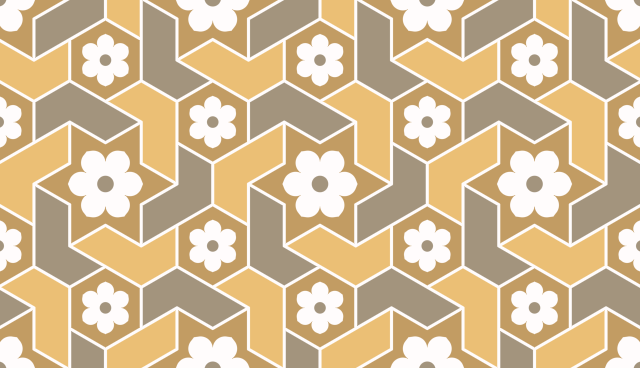
This pattern is drawn by a WebGL 2 fragment shader. Its source:

```glsl
#version 300 es
precision highp float;
// Interlaced star pattern: six-pointed stars on a triangular lattice, each
// ringed by six bent bands in two colours, with hexagons between the rings.
// One band polygon is turned six times per cell; flowers are folded petals.

uniform vec2 u_resolution;
out vec4 outColor;

const float STAR_SPACING = 0.3352;   // between star centres, in canvas widths
const float LINE_HALF    = 0.037;    // the rest are in hexagon sides
const float STAR_FLOWER  = 0.91;
const float HEX_FLOWER   = 0.635;
const float HEART_RATIO  = 0.22;     // flower centre relative to its radius
const float PETAL_CENTRE = 0.65;     // relative to the flower radius
const float PETAL_RADIUS = 0.325;
const float NOTCH_X      = 0.527;    // flower body fills up to here

const vec3 TAUPE = vec3(0.64, 0.58, 0.49);
const vec3 TAN   = vec3(0.76, 0.61, 0.39);
const vec3 GOLD  = vec3(0.92, 0.75, 0.46);
const vec3 WHITE = vec3(1.00, 0.99, 0.99);

const float ROOT3 = 1.7320508;
const float A = 0.5 * ROOT3;         // apothem of the unit hexagon

// Bent band around the star tip at 120 degrees
const vec2 BAND[6] = vec2[6](
    vec2(-2.0 * A, 1.0), vec2(-2.0 * A, 2.0), vec2(-A, 2.5),
    vec2(A, 1.5), vec2(0.0, 1.0), vec2(-A, 1.5));

// Signed distance to the band polygon
float bandDistance(vec2 p) {
    float d = 1e9;
    float side = 1.0;
    for (int i = 0; i < 6; i++) {
        vec2 v = BAND[i];
        vec2 w = BAND[(i + 5) % 6];
        vec2 e = w - v;
        vec2 t = p - v;
        vec2 b = t - e * clamp(dot(t, e) / dot(e, e), 0.0, 1.0);
        d = min(d, dot(b, b));
        bvec3 c = bvec3(p.y >= v.y, p.y < w.y, e.x * t.y > e.y * t.x);
        if (all(c) || all(not(c))) side = -side;
    }
    return side * sqrt(d);
}

// Six pointed petals of unit length, one along the x axis
float flowerDistance(vec2 p) {
    const vec2 mirror = vec2(-0.5, A);
    p = abs(p);
    p -= 2.0 * max(dot(p, mirror), 0.0) * mirror;
    p.y = abs(p.y);
    // Round petal, closed by a tangent running to the tip
    float c = PETAL_RADIUS / (1.0 - PETAL_CENTRE);
    vec2 n = vec2(c, sqrt(1.0 - c * c));
    vec2 q = p - vec2(PETAL_CENTRE, 0.0);
    bool nearTip = q.x * n.y > q.y * n.x;
    float petal = (nearTip ? dot(q, n) : length(q)) - PETAL_RADIUS;
    return min(petal, p.x - NOTCH_X);
}

// Offset from the nearest star centre
vec2 starCell(vec2 p) {
    vec2 size = vec2(6.0 * A, 9.0);
    vec2 a = mod(p + 0.5 * size, size) - 0.5 * size;
    vec2 b = mod(p, size) - 0.5 * size;
    return dot(a, a) < dot(b, b) ? a : b;
}

void main() {
    float side = STAR_SPACING / (3.0 * ROOT3);
    float pixel = 1.0 / (u_resolution.x * side);
    vec2 p = (gl_FragCoord.xy - 0.5 * u_resolution) * pixel;
    vec2 q = starCell(p);

    float flower = flowerDistance(q / STAR_FLOWER) * STAR_FLOWER;
    float heart = length(q) - HEART_RATIO * STAR_FLOWER;
    float line = 1e9;
    vec3 color = TAN;

    // Turn through the six bands and the six surrounding hexagons
    const mat2 turn = mat2(0.5, A, -A, 0.5);
    for (int k = 0; k < 6; k++) {
        float band = bandDistance(q);
        vec3 bandColor = k % 2 == 0 ? TAUPE : GOLD;
        color = mix(color, bandColor, smoothstep(0.5, -0.5, band / pixel));
        line = min(line, abs(band) - LINE_HALF);

        vec2 h = q - vec2(0.0, 3.0);
        flower = min(flower, flowerDistance(h.yx / HEX_FLOWER) * HEX_FLOWER);
        heart = min(heart, length(h) - HEART_RATIO * HEX_FLOWER);
        q = turn * q;
    }

    // White outlines and petals, then the flower centres
    float white = min(line, flower);
    color = mix(color, WHITE, smoothstep(0.7, -0.7, white / pixel));
    color = mix(color, TAUPE, smoothstep(0.7, -0.7, heart / pixel));
    outColor = vec4(color, 1.0);
}
```
